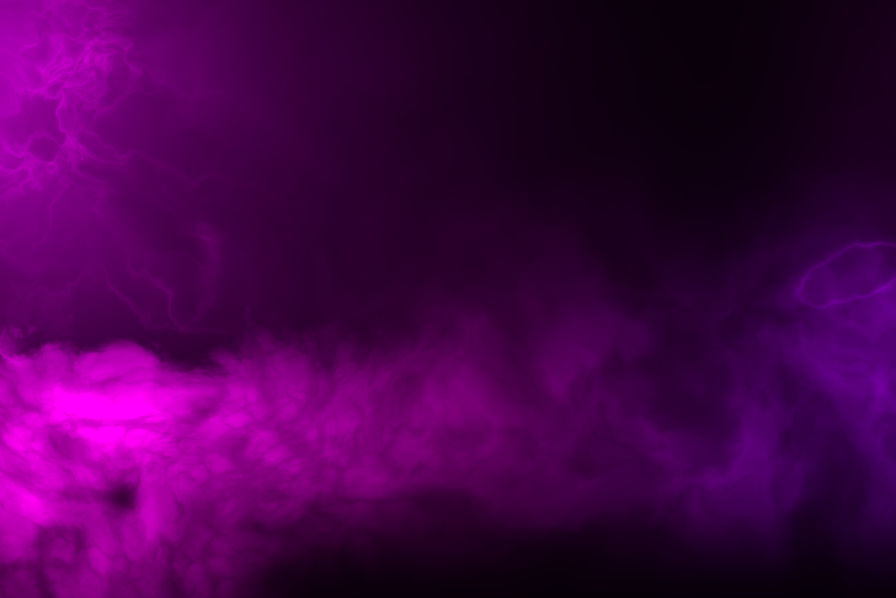
Reproduce this background procedurally as a Shadertoy shader.

```glsl
// Magenta and violet smoke rolling over a dark floor, lit from the upper left.

const vec3 MAGENTA = vec3(1.0, 0.0, 0.94);
const vec3 ORCHID = vec3(0.96, 0.0, 1.0);
const vec3 VIOLET = vec3(0.70, 0.0, 1.0);

float hash(vec2 p) {
    vec3 q = fract(vec3(p.xyx) * 0.1031);
    q += dot(q, q.yzx + 33.33);
    return fract((q.x + q.y) * q.z);
}

float noise(vec2 p) {
    vec2 cell = floor(p), f = fract(p);
    f = f * f * f * (f * (f * 6.0 - 15.0) + 10.0);
    float low = mix(hash(cell), hash(cell + vec2(1, 0)), f.x);
    float high = mix(hash(cell + vec2(0, 1)), hash(cell + vec2(1, 1)), f.x);
    return mix(low, high, f.y);
}

// Layered noise: fold 0 is smooth cloud, fold 1 is round lobes with dark creases
float layers(vec2 p, float fold) {
    float sum = 0.0, amplitude = 0.5;
    for (int i = 0; i < 6; i++) {
        float n = noise(p);
        sum += amplitude * mix(n, abs(2.0 * n - 1.0), fold);
        p = mat2(1.6, 1.2, -1.2, 1.6) * p + 17.3;
        amplitude *= 0.52;
    }
    return sum;
}

float cloud(vec2 p) { return smoothstep(0.22, 0.78, layers(p, 0.0)); }

float lobes(vec2 p) { return smoothstep(0.10, 0.68, layers(p, 1.0)); }

// Soft elliptical pool of light
float glow(vec2 p, vec2 center, vec2 radius) {
    vec2 d = (p - center) / radius;
    return exp(-dot(d, d));
}

// Turbulent offset, roughly -0.5 to 0.5 on each axis
vec2 swirl(vec2 p) {
    return vec2(layers(p, 0.0), layers(p + vec2(41.7, 23.1), 0.0)) - 0.5;
}

// Thin bright creases where the noise crosses its middle value
float filaments(vec2 p, float sharpness) {
    return exp(-abs(layers(p, 0.0) - 0.49) * sharpness);
}

// Broad light on the back wall
float backLight(vec2 uv) {
    return 0.40 * glow(uv, vec2(0.0, 1.0), vec2(0.19, 0.42))
         + 0.27 * glow(uv, vec2(0.08, 0.77), vec2(0.44, 0.52))
         + 0.09 * glow(uv, vec2(1.02, 0.85), vec2(0.14, 0.45));
}

// Dense billows on the left, thinning toward the middle
float billows(vec2 uv, vec2 p, vec2 warp) {
    vec2 q = p * 6.0 + warp * 0.9;
    float puff = mix(cloud(q), lobes(q * 0.8 + 4.0), 0.5);
    float relief = cloud(q * 1.6) - cloud(q * 1.6 + vec2(0.25, -0.35));
    float detail = lobes(p * 14.0 + warp * 2.5);
    float spread = smoothstep(0.05, 0.5, uv.x);
    float top = 0.40 + 0.05 * spread;
    float softness = mix(0.03, 0.10, spread);
    float height = top - uv.y + 0.15 * (puff - 0.5) + 0.05 * (detail - 0.5);
    float body = smoothstep(-softness, softness, height);
    float light = 0.58 * glow(uv, vec2(0.07, 0.20), vec2(0.23, 0.30))
                + 0.18 * glow(uv, vec2(0.11, 0.29), vec2(0.12, 0.09))
                + 0.30 * glow(uv, vec2(0.37, 0.28), vec2(0.19, 0.15));
    float hollow = 0.65 * glow(uv + warp * 0.06, vec2(0.14, 0.17), vec2(0.022, 0.032));
    float shade = mix(0.72, 1.28, puff) * mix(0.82, 1.18, detail) + 0.28 * relief;
    return body * light * shade * (1.0 - hollow);
}

// Loose haze from the middle to the right
float haze(vec2 uv, vec2 p, vec2 warp) {
    float mass = cloud(p * 5.0 + warp * 1.2 + 8.0);
    float wisps = cloud(p * 11.0 + warp * 3.5 + 3.0);
    vec2 q = uv + warp * vec2(0.05, 0.16);
    float light = 0.28 * glow(q, vec2(0.70, 0.26), vec2(0.27, 0.20))
                + 0.37 * glow(q, vec2(1.03, 0.31), vec2(0.18, 0.24))
                + 0.11 * glow(q, vec2(0.74, 0.50), vec2(0.26, 0.14));
    return light * mix(0.72, 1.25, mass) * mix(0.75, 1.25, wisps);
}

// Fine strands drifting through the light on the left
float strands(vec2 uv, vec2 p, vec2 warp) {
    float fine = filaments(p * 6.0 + warp * 2.5, 26.0)
               + 0.7 * filaments(p * 12.0 + warp * 4.0 + 5.0, 18.0);
    float mask = 0.19 * glow(uv, vec2(0.09, 0.87), vec2(0.06, 0.14))
               + 0.12 * glow(uv, vec2(0.03, 0.72), vec2(0.05, 0.12))
               + 0.12 * glow(uv, vec2(0.12, 0.49), vec2(0.13, 0.06))
               + 0.03 * glow(uv, vec2(0.20, 0.70), vec2(0.12, 0.25));
    vec2 q = uv + warp * 0.06;
    float plumes = 0.15 * glow(q, vec2(0.23, 0.59), vec2(0.012, 0.05))
                 + 0.05 * glow(q, vec2(0.36, 0.55), vec2(0.010, 0.05))
                 + 0.34 * glow(q, vec2(0.02, 0.42), vec2(0.018, 0.035));
    return fine * mask + plumes * (0.5 + 0.6 * fine);
}

// Open curl of smoke at the right edge
float curl(vec2 uv, vec2 p, vec2 warp) {
    vec2 bend = swirl(p * 9.0);
    vec2 q = uv - vec2(0.965, 0.53) + warp * vec2(0.03, 0.05) + bend * vec2(0.04, 0.06);
    q.y -= 0.40 * q.x;
    float ring = abs(length(q / vec2(0.075, 0.042)) - 1.0);
    float patchy = cloud(p * 10.0 + 2.0);
    float veil = 0.10 * glow(uv, vec2(0.96, 0.54), vec2(0.07, 0.08)) * (0.6 + patchy);
    return 0.28 * exp(-ring * 9.0) * mix(0.4, 1.2, patchy) + veil;
}

void mainImage(out vec4 fragColor, in vec2 fragCoord) {
    vec2 uv = fragCoord / iResolution.xy;
    vec2 p = vec2(uv.x * iResolution.x / iResolution.y, uv.y);
    vec2 warp = swirl(p * 2.4);

    // Wall light, gently mottled and dimmer near the floor
    float wall = backLight(uv) * mix(0.88, 1.12, cloud(p * 4.0 + warp));
    wall *= mix(0.5, 1.0, smoothstep(0.05, 0.45, uv.y));
    float smoke = billows(uv, p, warp) + strands(uv, p, warp);
    float mist = haze(uv, p, warp) + curl(uv, p, warp);

    // Smoke fades into the unlit floor away from the left
    float floorEdge = smoothstep(-0.06, 0.20, uv.y + 0.08 * warp.x);
    float lit = mix(1.0, floorEdge, smoothstep(0.20, 0.38, uv.x));
    vec3 mistColor = mix(MAGENTA, VIOLET, smoothstep(0.4, 1.0, uv.x));
    vec3 color = wall * ORCHID + lit * (smoke * MAGENTA + mist * mistColor);
    fragColor = vec4(min(color + vec3(0.014, 0.0, 0.018), 1.0), 1.0);
}
```
